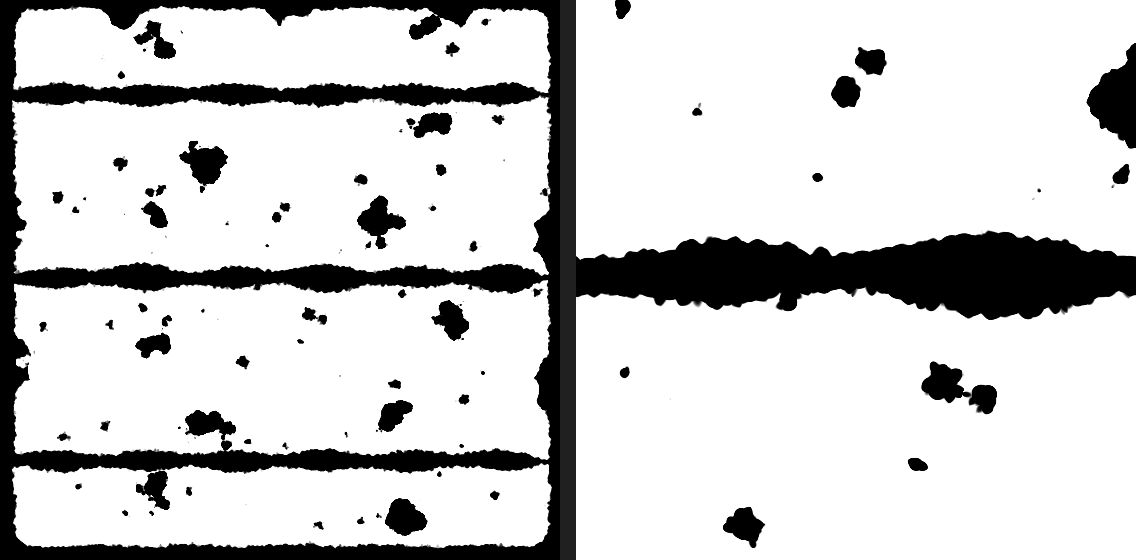
Left, the full canvas; right, a detail of the centre.
Reproduce this texture map procedurally as a Shadertoy shader.

```glsl
vec2 hash22(vec2 cell) {
    vec3 h = fract(cell.xyx * vec3(0.1031, 0.1030, 0.0973));
    h += dot(h, h.yzx + 33.33);
    return fract((h.xx + h.yz) * h.zy);
}

// Distance to the nearest feature point, and that point's random id
vec2 cellular(vec2 p) {
    vec2 base = floor(p), nearest = vec2(9.0, 0.0);
    for (int y = -1; y <= 1; y++)
    for (int x = -1; x <= 1; x++) {
        vec2 cell = base + vec2(x, y);
        float dist = length(cell + hash22(cell) - p);
        if (dist < nearest.x) nearest = vec2(dist, hash22(cell + 71.0).x);
    }
    return nearest;
}

float roundedBox(vec2 p, vec2 halfSize, float radius) {
    vec2 q = abs(p) - halfSize + radius;
    return length(max(q, 0.0)) + min(max(q.x, q.y), 0.0) - radius;
}

// Dark frame, with bites along the sides and the top
float frame(vec2 p, float coarse) {
    float sides = smoothstep(0.42, 0.44, abs(p.x - 0.5))
                * (1.0 - smoothstep(0.17, 0.24, abs(p.y - 0.46)));
    float sideWave = cos(24.5 * (p.y - 0.35 + 0.04 * step(0.5, p.x)));
    float topWave = max(cos(21.3 * (p.x - 0.22)), 0.0);
    float wear = 0.045 * sides * smoothstep(0.1, 1.0, sideWave)
               + 0.055 * smoothstep(0.92, 0.95, p.y) * pow(topWave, 5.0);
    float ripple = 0.002 * sin(p.x * 37.0 + 2.0 * sin(p.y * 29.0));
    return -roundedBox(p - vec2(0.5025, 0.505), vec2(0.4775, 0.48), 0.035)
         - wear * coarse - ripple;
}

// Three lumpy horizontal gaps between the planks
float gaps(vec2 p) {
    float row = clamp(round((p.y - 0.504) / 0.327), -1.0, 1.0);
    float lump = cos(39.5 * (p.x - 0.104));
    float swell = max(cos(18.5 * (p.x - 0.24)), 0.0) * (1.0 - abs(row));
    float thickness = 0.0145 + 0.004 * lump + 0.006 * swell;
    thickness *= 1.0 - 0.7 * smoothstep(0.93, 0.975, p.x);
    float sway = 0.0015 * sin(p.x * 23.0 + row * 2.0);
    return abs(p.y - 0.504 - row * 0.327 + sway) - thickness;
}

// Two wandering columns of ragged stains
float stains(vec2 p, float coarse) {
    p += 0.007 * sin(p.yx * 61.0 + 2.0 * sin(p * 43.0));
    float d = 1.0;
    for (int i = 0; i < 6; i++) {
        float k = float(i);
        vec2 left = vec2(0.31 + 0.06 * sin(2.1 * k - 0.5),
                         0.91 - 0.165 * k + 0.045 * sin(2.4 * k - 3.6));
        vec2 right = vec2(0.74 + 0.07 * cos(2.4 * k - 1.2), 0.955 - 0.175 * k);
        for (int side = 0; side < 2; side++) {
            vec2 q = p - (side == 0 ? left : right);
            float tilt = 2.3 * k + float(side);
            q = mat2(cos(tilt), -sin(tilt), sin(tilt), cos(tilt)) * q;
            float radius = 0.029 + 0.007 * sin(1.9 * k + 4.0 * float(side));
            d = min(d, length(q * vec2(1.0, 1.4)) - radius);
        }
    }
    return d + 0.05 * (coarse - 0.45);
}

void mainImage(out vec4 fragColor, in vec2 fragCoord) {
    vec2 p = fragCoord / iResolution.xy;
    float coarse = cellular(p * 27.0).x;
    float grain = 0.008 * (cellular(p * 62.0).x - 0.5)
                + 0.006 * (cellular(p * 125.0).x - 0.5);

    // Sparse specks: only low ids have a positive radius
    vec2 speck = cellular(p * 16.0 + 5.0);
    float specks = (speck.x - 0.03 - 0.7 * (0.18 - speck.y)) / 16.0;

    float ink = min(frame(p, coarse), gaps(p)) + 0.8 * grain;
    ink = min(ink, stains(p, coarse) + 1.5 * grain);
    ink = min(ink, specks + grain);

    float blur = 0.8 / iResolution.y;
    fragColor = vec4(vec3(smoothstep(-blur, blur, ink)), 1.0);
}
```
